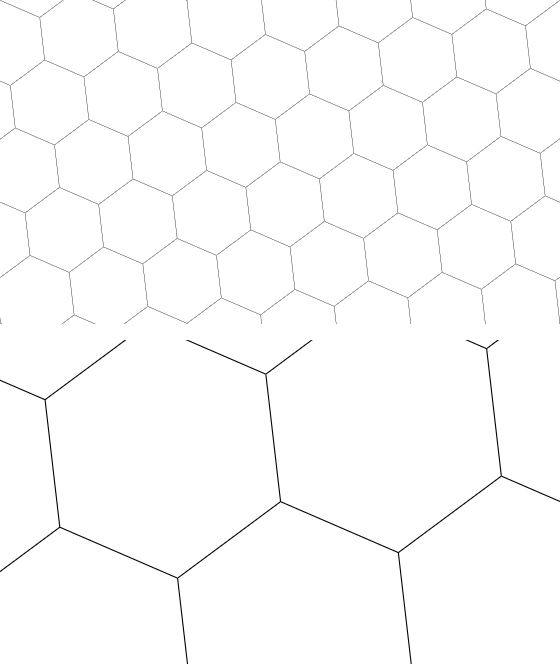
Top, the full canvas; bottom, a detail of the centre.
Reproduce this pattern procedurally as a WebGL 1 fragment shader.

```glsl
precision highp float;

uniform vec2 u_resolution;

// Lengths are in canvas heights
const float CELL_SPACING = 0.22865;
const float LATTICE_TILT = 0.1152;
const vec2 CELL_CENTER = vec2(0.15304, 0.68378);
const float LINE_WIDTH = 0.001126;

const vec3 PAPER = vec3(1.0);
const vec3 INK = vec3(0.0);

// Coordinates of p in a frame turned counterclockwise by angle
vec2 toTiltedFrame(vec2 p, float angle) {
  float c = cos(angle);
  float s = sin(angle);
  return vec2(c * p.x + s * p.y, c * p.y - s * p.x);
}

// Offset from the nearest center of a unit-spaced hexagonal lattice
vec2 hexCellOffset(vec2 p) {
  vec2 period = vec2(1.0, sqrt(3.0));
  vec2 a = mod(p, period) - 0.5 * period;
  vec2 b = mod(p - 0.5 * period, period) - 0.5 * period;
  return dot(a, a) < dot(b, b) ? a : b;
}

// Distance from inside a unit-width hexagon to its border
float hexBorderDistance(vec2 offset) {
  vec2 q = abs(offset);
  return 0.5 - max(q.x, dot(q, vec2(0.5, 0.5 * sqrt(3.0))));
}

// Share of a pixel covered by a line, exact for lines thinner than a pixel
float lineCoverage(float dist, float width, float pixel) {
  float outer = clamp(0.5 + (0.5 * width - dist) / pixel, 0.0, 1.0);
  float inner = clamp(0.5 - (0.5 * width + dist) / pixel, 0.0, 1.0);
  return outer - inner;
}

void main() {
  float pixel = 1.0 / u_resolution.y;
  vec2 p = gl_FragCoord.xy * pixel;

  // Tilted honeycomb
  vec2 lattice = toTiltedFrame(p - CELL_CENTER, LATTICE_TILT) / CELL_SPACING;
  float dist = hexBorderDistance(hexCellOffset(lattice)) * CELL_SPACING;

  // Hairline borders on paper
  float ink = lineCoverage(dist, LINE_WIDTH, pixel);
  gl_FragColor = vec4(mix(PAPER, INK, ink), 1.0);
}
```
